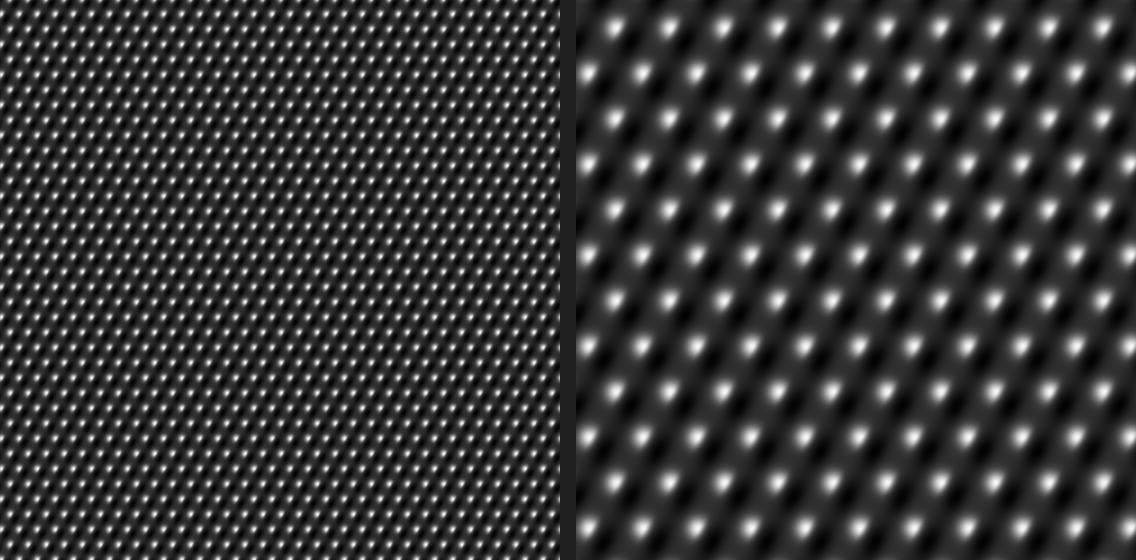
Left, the full canvas; right, a detail of the centre.
Write a WebGL 1 fragment shader that draws this pattern.

```glsl
precision highp float;
// Dark woven sheet of slanted bumps in staggered rows, with bright glints and diagonal shadow dashes.
uniform vec2 u_resolution;

const float COLUMNS = 31.0;                    // bumps across the canvas
const float ROWS = 36.95;                      // staggered rows down the canvas
const vec2 ORIGIN = vec2(0.0029, 0.4874);      // centre of one glint, in canvas units
const vec2 SLANT = vec2(0.512, 0.859);         // long axis of glints and shadows

// Sizes below are in units of the column pitch
const float GLINT_LENGTH = 0.135;              // spread along the slant
const float GLINT_LIT_WIDTH = 0.135;           // soft falloff on the upper left
const float GLINT_SHADE_WIDTH = 0.068;         // crisp falloff on the lower right
const vec2 SHADOW_SIZE = vec2(0.255, 0.128);   // spread along and across the slant
const vec2 SHADOW_OFFSET = vec2(0.260, -0.255);
const vec2 GLOW_SIZE = vec2(0.25, 0.19);
const vec2 GLOW_OFFSET = vec2(-0.07, 0.02);

const float BASE_GRAY = 0.165;
const float GLOW_GAIN = 0.06;
const float GLINT_GAIN = 0.75;
const float SHADOW_DEPTH = 0.95;

// Offset measured along and across the slant
vec2 slantFrame(vec2 d) {
  return vec2(dot(d, SLANT), dot(d, vec2(SLANT.y, -SLANT.x)));
}

// Soft elliptical spot of the given spread
float softSpot(vec2 d, vec2 size) {
  vec2 q = d / size;
  return exp(-0.5 * dot(q, q));
}

void main() {
  vec2 uv = gl_FragCoord.xy / u_resolution;
  vec2 p = (uv - ORIGIN) * COLUMNS;
  float rowPitch = COLUMNS / ROWS;
  float nearestRow = floor(p.y / rowPitch + 0.5);

  // Gather the glints, glows and shadows of the surrounding bumps
  float glint = 0.0;
  float glow = 0.0;
  float shadow = 0.0;
  for (int j = -2; j <= 2; j++) {
    float row = nearestRow + float(j);
    float stagger = 0.5 * mod(row, 2.0);
    float nearestColumn = floor(p.x - stagger + 0.5);
    for (int i = -2; i <= 2; i++) {
      vec2 center = vec2(nearestColumn + float(i) + stagger, row * rowPitch);
      vec2 d = slantFrame(p - center);
      float width = d.y < 0.0 ? GLINT_LIT_WIDTH : GLINT_SHADE_WIDTH;
      glint += softSpot(d, vec2(GLINT_LENGTH, width));
      glow += softSpot(d - slantFrame(GLOW_OFFSET), GLOW_SIZE);
      shadow += softSpot(d - slantFrame(SHADOW_OFFSET), SHADOW_SIZE);
    }
  }

  float body = (BASE_GRAY + GLOW_GAIN * glow) * max(1.0 - SHADOW_DEPTH * shadow, 0.0);
  gl_FragColor = vec4(vec3(clamp(body + GLINT_GAIN * glint, 0.0, 1.0)), 1.0);
}
```
